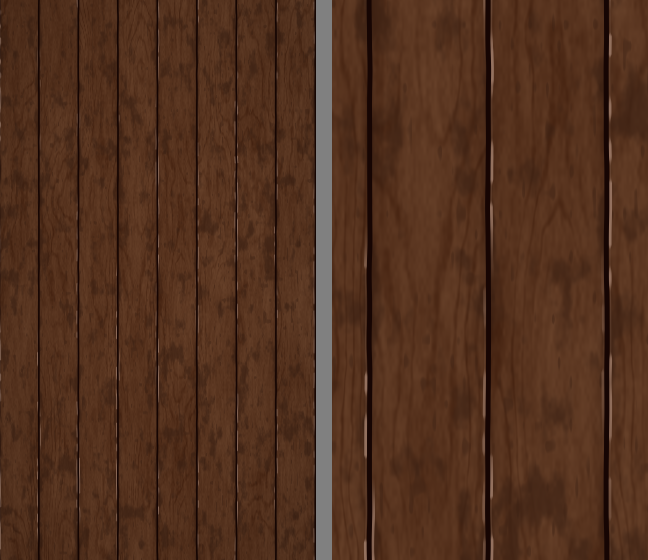
Left, the full canvas; right, a detail of the centre.
Reproduce this texture procedurally as a Shadertoy shader.

```glsl
// Eight upright dark brown boards with worn, chipped edges and narrow black gaps.
// Each board gets its own seed; its grain is the contour lines of a stretched
// noise field, overlaid with fine fibres, stains and pores.

float hash(vec2 p) {
    vec3 q = fract(vec3(p.xyx) * 0.1031);
    q += dot(q, q.yzx + 33.33);
    return fract((q.x + q.y) * q.z);
}

float noise(vec2 p) {
    vec2 i = floor(p), f = fract(p);
    f = f * f * (3.0 - 2.0 * f);
    return mix(mix(hash(i), hash(i + vec2(1, 0)), f.x),
               mix(hash(i + vec2(0, 1)), hash(i + vec2(1, 1)), f.x), f.y);
}

float fbm(vec2 p) {
    float sum = 0.0, gain = 0.5;
    for (int i = 0; i < 4; i++) {
        sum += gain * noise(p);
        p = p * 2.03 + 17.3;
        gain *= 0.5;
    }
    return sum / 0.9375;
}

// Soft vertical line of a given half width, with edges one pixel wide.
float line(float x, float halfWidth, float pixel) {
    return clamp((halfWidth - abs(x)) / pixel + 0.5, 0.0, 1.0);
}

// Brown of one board; x runs from 0 to 1 across it, y is in canvas widths.
vec3 boardColour(float x, float y, float id) {
    vec2 seed = vec2(id * 37.0 + 11.0, id * 19.0 + 5.0);

    // Arched growth rings, stronger in some stretches than in others.
    float field = noise(vec2(x * 1.6, y * 2.6) + seed) * 9.0
                + fbm(vec2(x * 3.0, y * 7.0) + seed) * 2.5 + x * 3.0;
    float ring = abs(fract(field) * 2.0 - 1.0);
    float ringLine = smoothstep(0.55, 1.0, ring);
    float ringFade = smoothstep(0.25, 0.7, noise(vec2(x * 2.0, y * 4.0) + seed + 50.0));

    // Straight fibres, broad tone, and stains gathered near the edges.
    float fibre = noise(vec2(x * 26.0 + noise(vec2(x * 3.0, y * 9.0) + seed) * 3.0, y * 22.0) + seed);
    float grit = noise(vec2(x * 45.0, y * 130.0) + seed);
    float tone = fbm(vec2(x * 2.0, y * 5.0) + seed + 90.0);
    float edge = pow(abs(x * 2.0 - 1.0), 5.0);
    float stain = smoothstep(0.55, 0.8, fbm(vec2(x * 5.0, y * 20.0) + seed + 130.0) + edge * 0.13);
    float pore = smoothstep(0.8, 0.95, noise(vec2(x * 20.0, y * 45.0) + seed + 170.0));

    float light = 0.47 + (tone - 0.5) * 0.8 + (fibre - 0.5) * 0.42 + (grit - 0.5) * 0.3
                + (hash(seed) - 0.5) * 0.16 - ringLine * ringFade * 0.45;
    vec3 wood = mix(vec3(0.30, 0.165, 0.09), vec3(0.395, 0.25, 0.16), clamp(light, -0.4, 1.2));
    wood = mix(wood, vec3(0.22, 0.12, 0.07), stain * 0.6);
    return mix(wood, vec3(0.22, 0.12, 0.07), pore * 0.4);
}

void mainImage(out vec4 fragColor, in vec2 fragCoord) {
    float pixel = 1.0 / iResolution.x;
    vec2 p = fragCoord * pixel;
    vec2 uv = fragCoord / iResolution.xy;

    float across = (p.x + 0.002) * 8.0;
    vec3 colour = boardColour(fract(across), p.y, floor(across));

    // Distance to the nearest gap, slightly ragged along its length.
    float gap = floor(across + 0.5);
    float d = (across - gap) / 8.0 + (noise(vec2(gap * 7.0, p.y * 28.0)) - 0.5) * 0.0012;

    // Grime beside the gap, then bare wood showing on chipped edges.
    float grime = exp(-abs(d) * 190.0) * (0.3 + 0.7 * noise(vec2(across * 4.0, p.y * 30.0)));
    colour = mix(colour, vec3(0.17, 0.085, 0.045), grime * 0.7);
    for (float side = -1.0; side < 2.0; side += 2.0) {
        vec2 along = vec2(gap * 13.0 + side * 5.0 + 40.0, p.y);
        float run = smoothstep(0.42, 0.68, noise(along * vec2(1.0, 5.0)) + 0.1 * side * sign(hash(vec2(gap, 3.0)) - 0.5));
        float chip = smoothstep(0.3, 0.65, noise(along * vec2(1.0, 45.0) + 70.0));
        float rim = line(d - side * 0.0038, 0.0006 + 0.0011 * chip, pixel);
        colour = mix(colour, vec3(0.56, 0.43, 0.36), rim * run * (0.25 + 0.75 * chip));
    }
    colour = mix(colour, vec3(0.085, 0.02, 0.01), line(d, 0.0026, pixel));

    // Gentle darkening toward the canvas border.
    vec2 fromCentre = uv - 0.5;
    colour *= 1.04 - 0.28 * dot(fromCentre, fromCentre);
    fragColor = vec4(colour, 1.0);
}
```
